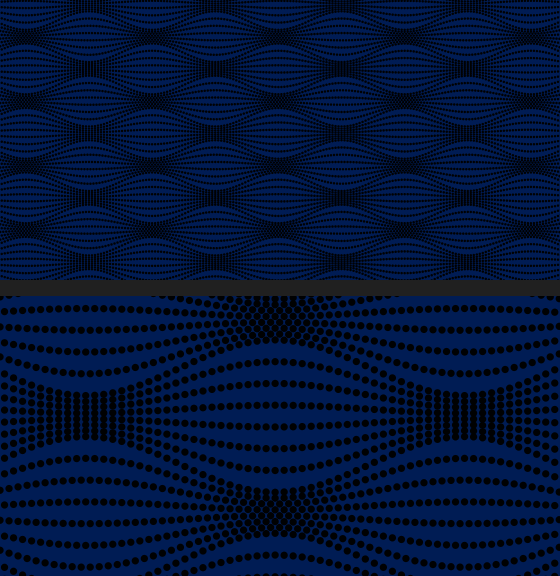
Top: the whole. Bottom: its middle third, enlarged.
Give the GLSL for this pattern, as a Shadertoy shader.

```glsl
// Rows of black dots swelling and pinching into staggered lens-shaped bulges on navy.

const vec2 PERIOD = vec2(0.451, 0.2302); // one repeat, in canvas heights
const float GAPS = 7.0;                  // row gaps across each wavy strip
const float HALF_COLUMNS = 84.0;         // half dot steps per repeat

// Half thickness of the main strip, as a share of the vertical repeat
float stripHalf(float x) {
    return 0.25 + 0.144 * cos(6.2831853 * x);
}

// Distance to the nearest dot, in canvas heights
float dotDistance(vec2 q) {
    float nearest = 1.0;
    float mainY = fract(q.y + 0.5) - 0.5;
    float otherY = fract(q.y) - 0.5;
    float baseColumn = round(q.x * HALF_COLUMNS);

    for (int i = -2; i <= 2; i++) {
        float column = baseColumn + float(i);
        float x = column / HALF_COLUMNS;
        float halfMain = stripHalf(x);
        bool inMain = abs(mainY) < halfMain;
        float y = inMain ? mainY : otherY;
        float h = inMain ? halfMain : 0.5 - halfMain;
        float rowGap = 2.0 * h / GAPS;
        float baseRow = floor((y + h) / rowGap);

        // Rows just below and above; odd rows of the main strip are staggered
        for (int j = 0; j <= 1; j++) {
            float row = baseRow + float(j);
            float stagger = inMain ? mod(mod(row, GAPS), 2.0) : 0.0;
            if (mod(column, 2.0) == stagger) {
                vec2 offset = vec2(x - q.x, row * rowGap - h - y) * PERIOD;
                nearest = min(nearest, length(offset));
            }
        }
    }
    return nearest;
}

void mainImage(out vec4 fragColor, in vec2 fragCoord) {
    vec2 p = fragCoord / iResolution.y;
    vec2 q = (p - vec2(0.3177, 0.869)) / PERIOD;

    // Antialiased dots over the flat ground
    float ink = clamp((0.0043 - dotDistance(q)) * iResolution.y + 0.5, 0.0, 1.0);
    vec3 color = mix(vec3(0.0, 0.11, 0.33), vec3(0.0, 0.002, 0.008), ink);
    fragColor = vec4(color, 1.0);
}
```
